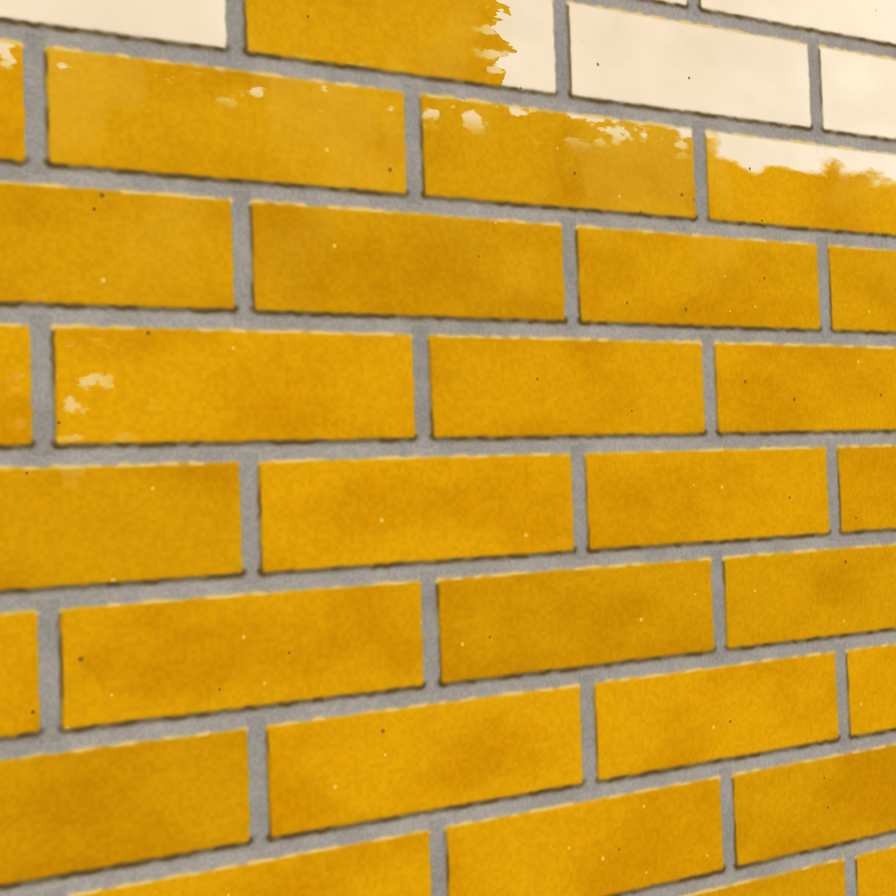
Give the GLSL for this texture, as a three.js fragment shader.

```glsl
#define BRICK_ASPECT 3.0
#define JOINT 0.158
#define CORNER 0.025
#define SOFTNESS 0.016
#define EDGE_WOBBLE 0.014
#define TONE_SPREAD 0.07
#define SPECK_SHARE 0.045
#define GLAZE vec3(0.855, 0.610, 0.030)
#define GLAZE_DEEP vec3(0.800, 0.545, 0.015)
#define MORTAR vec3(0.635, 0.605, 0.565)
#define SKY vec3(0.965, 0.895, 0.790)
#define SHADE vec3(0.330, 0.250, 0.110)

varying vec2 vUv;

float hash(vec2 p) {
  vec3 q = fract(p.xyx * 0.1031);
  q += dot(q, q.yzx + 33.33);
  return fract((q.x + q.y) * q.z);
}

float noise(vec2 p) {
  vec2 i = floor(p), f = fract(p);
  f = f * f * (3.0 - 2.0 * f);
  return mix(mix(hash(i), hash(i + vec2(1.0, 0.0)), f.x),
             mix(hash(i + vec2(0.0, 1.0)), hash(i + 1.0), f.x), f.y);
}

float fbm(vec2 p) {
  float sum = 0.0, amp = 0.5;
  for (int i = 0; i < 4; i++) {
    sum += amp * noise(p);
    p = p * 2.03 + 7.1;
    amp *= 0.5;
  }
  return sum / 0.9375;
}

float boxDistance(vec2 p, vec2 halfSize, float radius) {
  vec2 q = abs(p) - halfSize + radius;
  return length(max(q, 0.0)) + min(max(q.x, q.y), 0.0) - radius;
}

// Sparse round dots: x is coverage, y is a random tone
vec2 specks(vec2 p) {
  vec2 cell = floor(p);
  float pick = hash(cell + 51.0);
  vec2 centre = 0.25 + 0.5 * vec2(hash(cell + 13.0), hash(cell + 29.0));
  float size = 0.05 + 0.08 * hash(cell + 83.0);
  float dotMask = 1.0 - smoothstep(size * 0.4, size + 0.05, length(fract(p) - centre));
  return vec2(dotMask * step(pick, SPECK_SHARE), hash(cell + 7.0));
}

void main() {
  // Perspective onto the wall: x along the courses, y down in courses
  vec2 q = vec2(vUv.x - 0.0495, 0.4909 - vUv.y);
  float depth = 1.0 - 0.325 * q.x + 0.031 * q.y;
  vec2 wall = vec2(2.032 * q.x - 0.051 * q.y, 0.137 * q.x + 6.298 * q.y) / depth;

  // Running bond
  float course = floor(wall.y);
  float along = wall.x - 0.5 * mod(course + 1.0, 2.0);
  vec2 id = vec2(floor(along), course);
  vec2 p = vec2((fract(along) - 0.5) * BRICK_ASPECT, fract(wall.y) - 0.5);
  vec2 surface = vec2(wall.x * BRICK_ASPECT, wall.y);
  vec2 local = surface + id * 17.0 + 200.0;
  vec2 halfSize = 0.5 * vec2(BRICK_ASPECT, 1.0) - 0.5 * JOINT;
  float d = boxDistance(p, halfSize, CORNER) + EDGE_WOBBLE * (noise(surface * 16.0) - 0.5);
  float soft = SOFTNESS / depth;
  float brick = 1.0 - smoothstep(-soft, soft, d);

  // Mortar with blotches and sand grain
  float grain = noise(surface * 42.0);
  vec3 mortar = MORTAR * (0.88 + 0.16 * fbm(surface * 4.0) + 0.09 * grain);
  mortar *= 1.0 - 0.05 * step(halfSize.x, abs(p.x));

  // Glaze tone
  float cloud = fbm(local * vec2(1.2, 2.0));
  vec3 glaze = mix(GLAZE_DEEP, GLAZE, smoothstep(0.2, 0.65, cloud));
  glaze *= 1.0 + TONE_SPREAD * (hash(id + 40.0) - 0.5);
  glaze *= 0.965 + 0.07 * noise(local * 30.0);
  float height = 1.0 - smoothstep(-3.0, -0.3, wall.y);
  float sheen = smoothstep(0.48, 0.72, fbm(local * vec2(1.6, 1.1) + 9.0));
  glaze = mix(glaze, vec3(0.90, 0.70, 0.24), (0.08 + 0.35 * sheen) * height);

  // Sky mirrored above a dark outline, with rippled borders
  float ripple = fbm(local * vec2(3.0, 7.0)) - 0.5;
  float across = vUv.x + 0.09 * ripple;
  float outline = step(0.262, vUv.x) * (1.0 - smoothstep(0.535, 0.565, across));
  float skyLine = -3.0 - 1.6 * outline + 0.32 * smoothstep(0.74, 0.84, vUv.x);
  float sky = 1.0 - smoothstep(-0.06, 0.1, wall.y - skyLine + 0.45 * ripple * step(-3.0, wall.y));
  vec3 skyTone = SKY + 0.07 * (fbm(local * vec2(2.0, 3.0)) - 0.4);
  skyTone += vec3(0.03, 0.04, 0.05) * smoothstep(0.75, 1.0, vUv.x);
  glaze = mix(glaze, skyTone, sky * 0.96);

  // Broken glints in the uneven glaze
  float crest = smoothstep(0.60, 0.74, fbm(local * vec2(5.0, 9.0) + 31.0));
  float topBand = smoothstep(-3.2, -2.95, wall.y) * (1.0 - smoothstep(-2.85, -2.55, wall.y));
  float besideSky = exp(-pow((vUv.x - 0.555) / 0.025, 2.0)) * step(wall.y, -3.0);
  float patchGlint = exp(-dot(vec2(12.0, 9.0) * (vUv - vec2(0.09, 0.565)),
                              vec2(24.0, 18.0) * (vUv - vec2(0.09, 0.565))));
  glaze = mix(glaze, SKY, crest * min(0.85 * topBand + 0.7 * besideSky + 0.6 * patchGlint, 0.9));

  // Pits and pale flecks
  vec2 fleck = specks(local * 6.0);
  vec3 fleckTone = mix(SHADE * 1.3, vec3(0.97, 0.83, 0.46), step(0.45, fleck.y));
  glaze = mix(glaze, fleckTone, 0.65 * fleck.x);

  // Lit upper rim, shaded lower and left rims
  vec3 color = mix(mortar, glaze, brick);
  float rim = exp(-pow(d / 0.022, 2.0));
  float under = exp(-pow((d - 0.012) / 0.026, 2.0)) * smoothstep(0.36, 0.42, p.y);
  float upper = 1.0 - smoothstep(-0.42, -0.37, p.y);
  float left = (1.0 - smoothstep(-halfSize.x, -halfSize.x + 0.05, p.x)) * (1.0 - upper);
  float chips = smoothstep(0.3, 0.75, noise(surface * vec2(11.0, 5.0)));
  color = mix(color, SHADE, under * (0.55 + 0.3 * chips));
  color = mix(color, SHADE, rim * left * (0.25 + 0.35 * chips));
  color = mix(color, vec3(0.93, 0.79, 0.48), rim * upper * (0.2 + 0.6 * chips));

  gl_FragColor = vec4(clamp(color, 0.0, 1.0), 1.0);
}
```
